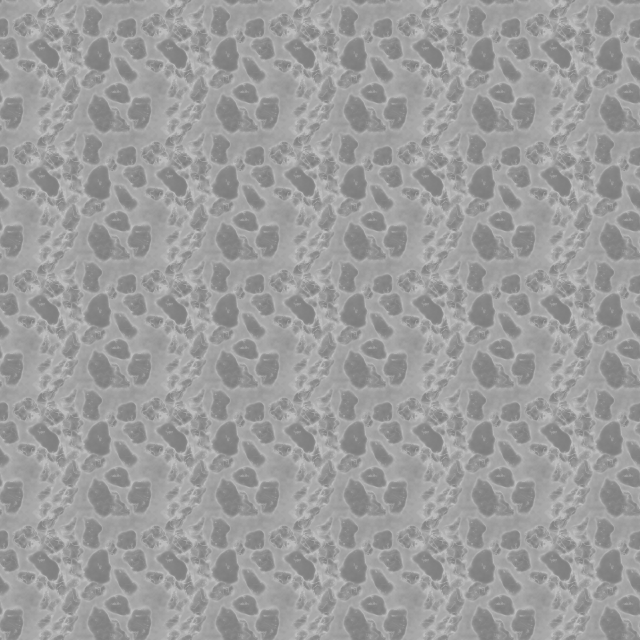
Write a WebGL 1 fragment shader that draws this texture.

```glsl
precision highp float;
// Grey gravel bed: smooth and rough stones half sunk in sand, repeated five by five.
uniform vec2 u_resolution;

const float REPEATS = 5.0;
const float SAND = 0.605;
const float STONE = 0.515;
const float RIM_WIDTH = 0.011;
const int CHIP_COLUMNS = 3;
const int CHIP_ROWS = 8;

float hash(vec2 p) {
  vec3 q = fract(p.xyx * 0.1031);
  q += dot(q, q.yzx + 33.33);
  return fract((q.x + q.y) * q.z);
}

// Value noise that wraps after a whole number of cells.
float noise(vec2 p, float period) {
  vec2 cell = floor(p);
  vec2 f = p - cell;
  f = f * f * (3.0 - 2.0 * f);
  vec2 a = floor(mod(cell + 0.5, period));
  vec2 b = floor(mod(cell + 1.5, period));
  float low = mix(hash(a), hash(vec2(b.x, a.y)), f.x);
  float high = mix(hash(vec2(a.x, b.y)), hash(b), f.x);
  return mix(low, high, f.y);
}

float fbm(vec2 p, float period) {
  float sum = 0.0;
  float weight = 0.5;
  for (int i = 0; i < 4; i++) {
    sum += weight * noise(p * period, period);
    period *= 2.0;
    weight *= 0.5;
  }
  return sum / 0.9375;
}

// Bright crests where the noise crosses its middle value.
float ridges(vec2 p, float period) {
  float crest = 1.0 - abs(2.0 * noise(p * period, period) - 1.0);
  return pow(crest, 4.0);
}

// Small wrapping offset that makes outlines irregular.
vec2 wobble(vec2 p, float period) {
  vec2 q = p * period;
  return vec2(noise(q, period), noise(q + 4.0, period)) - 0.5;
}

// box: centre and radii; form: angle, taper towards the top, roughness.
// grit: ridge and grain values of the surface.
float layStone(float shade, vec2 p, vec4 box, vec3 form, vec2 grit, float soft) {
  vec2 d = p - box.xy;
  d -= floor(d + 0.5);
  float c = cos(form.x);
  float s = sin(form.x);
  vec2 q = vec2(c * d.x + s * d.y, c * d.y - s * d.x) / box.zw;
  q.x /= max(0.35, 1.0 - form.y * q.y);
  vec2 bent = pow(abs(q) + 0.0001, vec2(2.6));
  float dist = (pow(bent.x + bent.y, 1.0 / 2.6) - 1.0) * min(box.z, box.w);

  float tilt = clamp(dot(q, vec2(-0.6, 0.8)), -1.0, 1.0);
  float flecks = smoothstep(0.66, 0.85, grit.y) * 0.09;
  float body = STONE + 0.018 * tilt + 0.04 * (grit.y - 0.5) + flecks;
  body += form.z * (0.15 * grit.x + 0.14 * (grit.y - 0.5));
  float halo = 0.028 * exp(-max(dist, 0.0) / 0.025);
  float inside = 1.0 - smoothstep(-soft, soft, dist);
  float line = dist / RIM_WIDTH;
  float rim = exp(-line * line) * (0.025 + 0.07 * grit.y);
  return mix(min(shade + halo, max(shade, 0.66)), body, inside) + rim;
}

// Upright rough chips scattered along the broken middle strip.
float layChips(float shade, vec2 p, vec2 grit, float soft) {
  for (int row = 0; row < CHIP_ROWS; row++) {
    for (int column = 0; column < CHIP_COLUMNS; column++) {
      vec2 id = vec2(float(column), float(row));
      float a = hash(id + 11.0);
      float b = hash(id + 37.0);
      vec2 centre = vec2(0.34 + 0.11 * id.x, (id.y + 0.5) / float(CHIP_ROWS));
      centre += vec2(a - 0.5, b - 0.5) * 0.08;
      vec2 radii = vec2(0.025 + 0.025 * b, 0.045 + 0.04 * a);
      vec3 form = vec3((b - 0.5) * 1.8, 0.5 * a, 0.6 + 0.4 * b);
      shade = layStone(shade, p, vec4(centre, radii), form, grit, soft);
    }
  }
  return shade;
}

void main() {
  vec2 tile = fract(gl_FragCoord.xy / u_resolution * REPEATS);
  float soft = max(0.007, REPEATS / min(u_resolution.x, u_resolution.y));
  vec2 p = tile + 0.05 * wobble(tile, 9.0) + 0.025 * wobble(tile, 23.0);
  vec2 grit = vec2(max(ridges(p, 13.0), ridges(p, 27.0)), fbm(tile, 32.0));

  // Sand with broad drifts and fine grain.
  float shade = SAND + 0.08 * (fbm(tile, 4.0) - 0.5) + 0.08 * (grit.y - 0.5);
  shade = layChips(shade, p, grit, soft);

  // Rough stones.
  shade = layStone(shade, p, vec4(0.21, 0.81, 0.09, 0.085), vec3(0.3, 0.0, 1.0), grit, soft);
  shade = layStone(shade, p, vec4(0.41, 0.76, 0.10, 0.075), vec3(0.3, 0.1, 0.9), grit, soft);
  shade = layStone(shade, p, vec4(0.56, 0.68, 0.065, 0.12), vec3(-0.1, 0.0, 0.8), grit, soft);
  shade = layStone(shade, p, vec4(0.21, 0.49, 0.07, 0.055), vec3(-0.3, 0.3, 0.8), grit, soft);
  shade = layStone(shade, p, vec4(0.49, 0.44, 0.045, 0.09), vec3(0.1, 0.0, 1.0), grit, soft);
  shade = layStone(shade, p, vec4(0.57, 0.30, 0.055, 0.09), vec3(-0.4, 0.2, 0.6), grit, soft);
  shade = layStone(shade, p, vec4(0.88, 0.73, 0.04, 0.065), vec3(0.4, 0.0, 0.8), grit, soft);
  shade = layStone(shade, p, vec4(0.73, 0.40, 0.095, 0.07), vec3(0.4, 0.1, 0.5), grit, soft);
  shade = layStone(shade, p, vec4(0.92, 0.07, 0.045, 0.10), vec3(0.3, 0.5, 0.4), grit, soft);

  // Smooth stones.
  shade = layStone(shade, p, vec4(0.07, 0.615, 0.075, 0.10), vec3(0.2, -0.1, 0.3), grit, soft);
  shade = layStone(shade, p, vec4(0.00, 0.79, 0.08, 0.075), vec3(0.45, 0.0, 0.1), grit, soft);
  shade = layStone(shade, p, vec4(0.71, 0.83, 0.07, 0.11), vec3(0.1, 0.15, 0.15), grit, soft);
  shade = layStone(shade, p, vec4(0.78, 0.59, 0.10, 0.14), vec3(-0.3, 0.45, 0.0), grit, soft);
  shade = layStone(shade, p, vec4(0.35, 0.59, 0.08, 0.13), vec3(0.65, -0.15, 0.0), grit, soft);
  shade = layStone(shade, p, vec4(0.98, 0.465, 0.045, 0.11), vec3(0.6, 0.3, 0.1), grit, soft);
  shade = layStone(shade, p, vec4(0.94, 0.29, 0.10, 0.07), vec3(-0.3, 0.45, 0.1), grit, soft);
  shade = layStone(shade, p, vec4(0.80, 0.12, 0.09, 0.15), vec3(0.35, 0.3, 0.15), grit, soft);
  shade = layStone(shade, p, vec4(0.11, 0.13, 0.08, 0.13), vec3(-0.15, 0.0, 0.15), grit, soft);

  gl_FragColor = vec4(vec3(clamp(shade, 0.44, 0.74)), 1.0);
}
```
